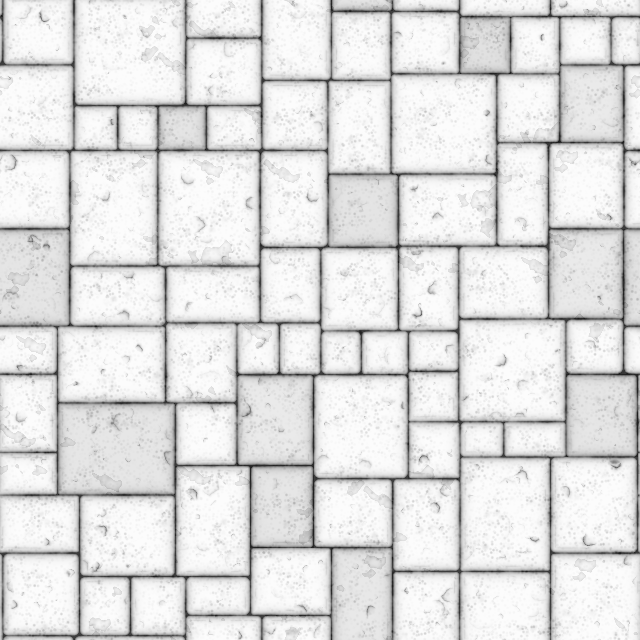
Write a three.js fragment shader that draws this texture map.

```glsl
varying vec2 vUv;

float hash(vec2 p) {
  return fract(sin(dot(p, vec2(127.1, 311.7))) * 43758.5);
}

// Layered sines; the integer matrix keeps them periodic over the canvas
float waves(vec2 p) {
  float sum = 0.0, amp = 0.5;
  for (int i = 0; i < 4; i++) {
    sum += amp * sin(p.x + 1.4 * sin(p.y)) * cos(p.y - 1.2 * sin(p.x));
    p = mat2(2.0, 1.0, -1.0, 2.0) * p + 1.3;
    amp *= 0.6;
  }
  return sum;
}

// Cellular specks of random strength, n cells across
float specks(vec2 uv, float n) {
  vec2 p = uv * n;
  float ink = 0.0;
  for (int j = -1; j <= 1; j++)
    for (int i = -1; i <= 1; i++) {
      vec2 c = floor(p) + vec2(i, j), w = mod(c, n);
      float r = length(p - c - vec2(hash(w + 0.2), hash(w + 0.6)));
      float h = hash(w + 0.4);
      ink = max(ink, h * h * smoothstep(0.65, 0.1, r));
    }
  return ink;
}

// Curved chips with a shaded hollow, and a few deep pits
float chips(vec2 uv, float n) {
  vec2 p = uv * n;
  float ink = 0.0;
  for (int j = -1; j <= 1; j++)
    for (int i = -1; i <= 1; i++) {
      vec2 c = floor(p) + vec2(i, j), w = mod(c, n);
      float h = hash(w + n), turn = 6.2832 * hash(w + 0.1);
      vec2 q = p - c - vec2(hash(w + 0.3), hash(w + 0.7));
      float pit = step(0.985, h) * exp(-dot(q, q) / 0.008);
      q = mat2(cos(turn), sin(turn), -sin(turn), cos(turn)) * q;
      q.y *= 0.6 + h;
      float len = length(q) + 0.0001;
      float rim = len - 0.1 - 0.2 * hash(w + 0.5);
      float arc = smoothstep(0.1, 0.9, q.x / len);
      float hollow = 0.35 * exp(-abs(rim) / 0.1) * smoothstep(0.03, -0.03, rim);
      ink = max(ink, max(1.4 * pit, arc * h * h * (exp(-abs(rim) / 0.025) + hollow)));
    }
  return ink;
}

// Shift of the wall that runs through a lattice point
float wallShift(vec2 v) {
  return 0.7 * hash(mod(v, 8.0) + 3.7) - 0.35;
}

// Low and high corners of a stone; walls run upright and level by turns
vec4 stoneBox(vec2 c) {
  float a = wallShift(c), b = wallShift(c + vec2(1.0, 0.0));
  float e = wallShift(c + vec2(0.0, 1.0)), f = wallShift(c + 1.0);
  return mod(c.x + c.y, 2.0) < 0.5
    ? vec4(c + vec2(a, b), c + 1.0 + vec2(f, e))
    : vec4(c + vec2(e, a), c + 1.0 + vec2(b, f));
}

void main() {
  vec2 angle = vUv * 6.2832;
  vec2 p = vUv * 8.0;

  // Find the stone around this point
  vec4 box = vec4(0.0);
  vec2 id = vec2(0.0);
  for (int j = -1; j <= 1; j++)
    for (int i = -1; i <= 1; i++) {
      vec2 c = floor(p) + vec2(i, j);
      vec4 b = stoneBox(c);
      if (all(greaterThanEqual(p, b.xy)) && all(lessThan(p, b.zw))) {
        box = b;
        id = mod(c, 8.0);
      }
    }

  // Cut most long stones in two
  vec2 size = box.zw - box.xy;
  vec2 axis = size.x > size.y ? vec2(1.0, 0.0) : vec2(0.0, 1.0);
  float longSide = max(size.x, size.y);
  if (longSide > max(1.0, 1.6 * min(size.x, size.y)) && hash(id + 0.9) > 0.2) {
    float cut = dot(box.xy, axis) + longSide * (0.35 + 0.3 * hash(id + 0.8));
    if (dot(p, axis) < cut) box.zw = mix(box.zw, vec2(cut), axis);
    else { box.xy = mix(box.xy, vec2(cut), axis); id += 0.45; }
  }

  // Depth from the rounded, slightly worn outline
  float radius = 0.004 + 0.006 * hash(id + 0.35);
  vec2 q = (abs(p - 0.5 * (box.xy + box.zw)) - 0.5 * (box.zw - box.xy)) / 8.0 + radius;
  float depth = radius - length(max(q, 0.0)) - min(max(q.x, q.y), 0.0);
  float wear = waves(angle * 7.0);
  float d = max(depth + 0.0012 * wear, 0.0);
  float inside = smoothstep(0.001, 0.012, depth);

  // Face tone, with a few grey stones
  float grey = step(0.88, hash(id + 0.15));
  float tone = 0.99 - grey * (0.06 + 0.05 * hash(id + 0.25));

  // Grain gathers in patches
  float patches = smoothstep(-0.3, 0.6, waves(angle * 5.0 + 2.0));
  tone -= specks(vUv, 190.0) * (0.04 + 0.13 * patches);
  tone -= specks(vUv, 76.0) * 0.09 * patches * patches;

  // Stains with one crisp rim
  float stain = waves(angle * 3.0 + 9.0 * hash(id + 0.55)) - 0.42;
  tone -= 0.13 * step(0.5, hash(id + 0.65)) * smoothstep(0.0, 0.03, stain) * exp(-max(stain, 0.0) * 6.0);

  // Chips and scratches
  vec2 bent = vUv + 0.006 * vec2(wear, waves(angle.yx * 6.0 + 4.0));
  tone -= inside * (0.5 * chips(bent, 16.0) + 0.24 * chips(bent, 34.0));

  // Worn bevel, soft shade and dark joint
  tone -= 0.1 * smoothstep(0.0, 0.5, wear) * exp(-abs(depth - 0.008) / 0.0015);
  tone -= 0.5 * exp(-d / 0.0018) + 0.25 * exp(-d / 0.006);
  gl_FragColor = vec4(vec3(clamp(tone, 0.12, 1.0)), 1.0);
}
```
